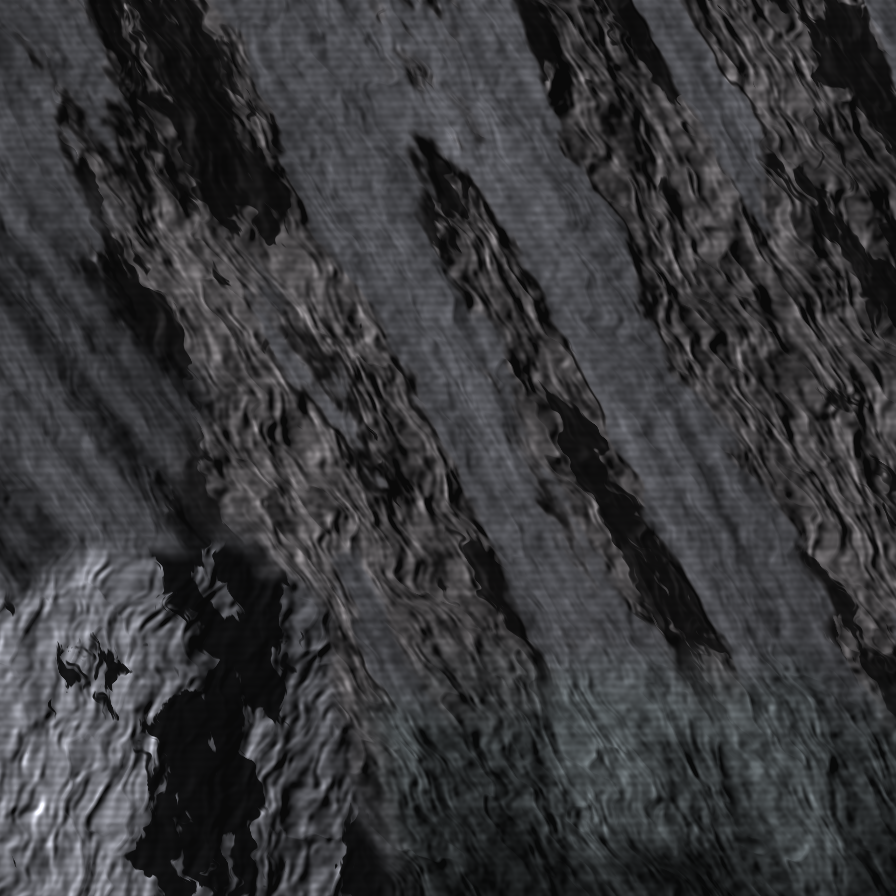
This texture is drawn by a Shadertoy shader. Its source:

```glsl
// Dark rocky mountainside: slanted ridges, shadowed hollows, scree runs and a pale crag.

const vec3 ROCK_TINT = vec3(1.02, 0.99, 1.01);
const vec3 SCREE_TINT = vec3(0.98, 0.99, 1.05);
const vec3 VALLEY_TINT = vec3(0.94, 1.01, 1.04);

float hash(vec2 cell) {
    return fract(sin(dot(cell, vec2(127.1, 311.7))) * 43758.5453);
}

float noise(vec2 p) {
    vec2 cell = floor(p), f = fract(p);
    f = f * f * (3.0 - 2.0 * f);
    float low = mix(hash(cell), hash(cell + vec2(1, 0)), f.x);
    float high = mix(hash(cell + vec2(0, 1)), hash(cell + vec2(1, 1)), f.x);
    return mix(low, high, f.y);
}

float fbm(vec2 p, int octaves) {
    float sum = 0.0, amp = 0.5, total = 0.0;
    for (int i = 0; i < octaves; i++) {
        sum += amp * noise(p);
        total += amp;
        amp *= 0.58;
        p = mat2(1.9, 0.5, -0.5, 1.9) * p + 7.3;
    }
    return sum / total;
}

// Shear so that the second axis runs down the slope.
vec2 slopeAxes(vec2 p, float lean) {
    return vec2(p.x + lean * p.y, p.y);
}

vec2 warp(vec2 p, float freq, float amount) {
    return p + amount * (vec2(fbm(p * freq, 3), fbm(p * freq + 17.0, 3)) - 0.5);
}

// Creased rock surface, stretched along the slope.
float rockHeight(vec2 p, float lean, vec2 freq) {
    vec2 q = warp(slopeAxes(p, lean), 14.0, 0.05) * freq;
    float creases = 1.0 - abs(2.0 * fbm(q, 4) - 1.0);
    return 0.6 * creases + 0.6 * fbm(q * 2.3 + 31.0, 3);
}

// Light from the upper left: positive on lit faces.
float relief(vec2 p, float lean, vec2 freq) {
    vec2 toLight = vec2(-0.004, 0.0025);
    return rockHeight(p, lean, freq) - rockHeight(p + toLight, lean, freq);
}

// Long soft streaks of loose stone, centred on zero.
float streaks(vec2 p, float lean, float freq) {
    return fbm(slopeAxes(p, lean) * vec2(freq, freq * 0.09), 3) - 0.5;
}

// Ragged dark hollows with crumbled rims, 1 inside.
float hollows(vec2 p, float lean, vec2 freq, float level) {
    vec2 q = warp(slopeAxes(p, lean), 30.0, 0.04) * freq;
    float field = noise(q + 4.7) + 0.9 * (fbm(q * 2.7, 4) - 0.5);
    return smoothstep(level, level + 0.09, field);
}

void mainImage(out vec4 fragColor, in vec2 fragCoord) {
    vec2 p = fragCoord / iResolution.xy;
    vec2 ragged = warp(p, 9.0, 0.16);
    float lean = 0.5;
    float grain = fbm(p * 95.0, 2) - 0.5;
    float rough = fbm(slopeAxes(p, lean) * vec2(48.0, 24.0), 3) - 0.5;

    // Ridged rock with shadowed hollows
    float facets = relief(p, lean, vec2(21.0, 9.5));
    float tone = 0.225 + 1.9 * facets + 0.2 * grain;
    tone += 0.25 * (fbm(p * 6.0, 3) - 0.5);
    float dark = hollows(p, lean, vec2(17.0, 6.5), 0.64);
    tone = mix(tone, 0.045 + 0.45 * max(facets, 0.0), dark * 0.92);
    vec3 tint = ROCK_TINT;

    // Scree runs with crumbled sides and broken gullies
    vec2 run = warp(slopeAxes(p, lean), 8.0, 0.07);
    float runField = noise(run * vec2(15.0, 2.8) + 2.4) + 0.35 * rough;
    float scree = smoothstep(0.55, 0.68, runField);
    float broken = smoothstep(0.42, 0.62, noise(run * vec2(22.0, 9.0)));
    float gully = smoothstep(0.07, 0.0, abs(runField - 0.56)) * broken;
    float screeTone = 0.29 + 0.26 * streaks(p, lean, 42.0) + 0.14 * grain;
    tone = mix(tone, screeTone + 0.45 * facets, scree * 0.95);
    tone *= 1.0 - 0.65 * gully;
    tint = mix(tint, SCREE_TINT, scree);

    // Dim, even slope on the left, leaning further over
    float flank = smoothstep(0.05, -0.06, ragged.x - 0.51 * (0.95 - ragged.y));
    float flankTone = 0.18 + 0.45 * streaks(p, 0.8, 24.0) + 0.45 * facets + 0.1 * grain;
    tone = mix(tone, flankTone, flank * 0.93);
    tint = mix(tint, SCREE_TINT, flank);

    // Green-grey valley floor with pale runs
    float valley = smoothstep(0.29, 0.17, ragged.y) * smoothstep(0.4, 0.5, ragged.x);
    float paleField = noise(run * vec2(13.0, 3.5) + 9.1) + 0.25 * rough;
    float paleRun = smoothstep(0.56, 0.72, paleField);
    float valleyTone = 0.145 + 1.1 * facets + 0.16 * paleRun + 0.2 * grain;
    valleyTone *= mix(0.5, 1.0, smoothstep(0.0, 0.09, ragged.y));
    tone = mix(tone, valleyTone, valley * 0.88);
    tint = mix(tint, VALLEY_TINT, valley);

    // Pale crag in the lower left, broken by black clefts
    float crag = smoothstep(0.4, 0.36, ragged.y) * smoothstep(0.45, 0.4, ragged.x + 0.25 * p.y);
    float bright = smoothstep(0.22, 0.14, ragged.x);
    float cragFacets = relief(p, -0.25, vec2(18.0, 9.0));
    float cragTone = mix(0.22, 0.41, bright) + 2.0 * cragFacets + 0.15 * grain;
    float cleft = hollows(p, 0.1, vec2(23.0, 9.0), mix(0.56, 0.95, bright));
    cragTone = mix(cragTone, 0.035, cleft * 0.92);
    tone = mix(tone, cragTone, crag);
    tint = mix(tint, SCREE_TINT, crag);

    // Faint horizontal scan lines
    tone *= 1.0 + 0.05 * sin(p.y * 110.0 * 6.2832);

    vec3 color = max(tone, 0.035) * tint;
    fragColor = vec4(clamp(color, 0.0, 1.0), 1.0);
}
```
